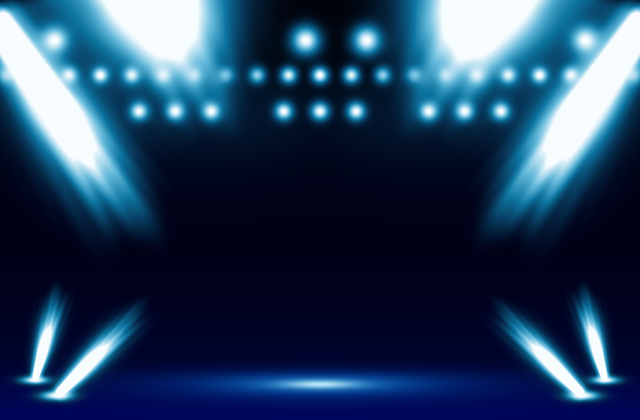
Write a WebGL 1 fragment shader that draws this background.

```glsl
precision highp float;

uniform vec2 u_resolution;

vec2 gradient(vec2 cell) {
  float h = fract(sin(dot(cell, vec2(127.1, 311.7))) * 4375.85);
  return vec2(cos(6.2832 * h), sin(6.2832 * h));
}

float gradientNoise(vec2 p) {
  vec2 i = floor(p);
  vec2 f = fract(p);
  vec2 u = f * f * (3.0 - 2.0 * f);
  vec2 e = vec2(1.0, 0.0);
  float low = mix(dot(gradient(i), f), dot(gradient(i + e.xy), f - e.xy), u.x);
  float high = mix(dot(gradient(i + e.yx), f - e.yx), dot(gradient(i + e.xx), f - e.xx), u.x);
  return mix(low, high, u.y);
}

// Soft elliptical spot
float spot(vec2 p, vec2 center, vec2 radius) {
  vec2 d = (p - center) / radius;
  return exp(-dot(d, d));
}

float screenLight(float a, float b) {
  return 1.0 - (1.0 - min(a, 1.0)) * (1.0 - min(b, 1.0));
}

// Streaked cone of light; widths holds the near and far half widths
float beam(vec2 p, vec2 source, vec2 aim, float reach, vec2 widths, float fadeStart) {
  vec2 dir = normalize(aim);
  vec2 d = p - source;
  float along = dot(d, dir) / reach;
  float width = mix(widths.x, widths.y, clamp(along, 0.0, 1.0));
  float across = (d.x * dir.y - d.y * dir.x) / width;
  float streak = gradientNoise(vec2(across * 2.6 + 7.0, along * 1.6));
  float tail = along + 0.16 * streak + 0.05 * across * across;
  float fade = 1.0 - smoothstep(fadeStart, 1.05, tail);
  float body = 1.3 * exp(-across * across) + 0.17 * exp(-0.22 * across * across);
  return body * fade * (1.0 + 0.22 * streak) * smoothstep(-0.04, 0.05, along);
}

// Evenly spaced bulbs with a slow change in brightness
float bulbRow(vec2 p, float height, float spacing, float radius) {
  float index = floor(p.x / spacing + 0.5);
  float power = 0.82 + 0.2 * cos(6.2832 * index / 7.0);
  return power * spot(p, vec2(index * spacing, height), vec2(radius));
}

// Three groups of three bulbs
float bulbGroups(vec2 p, float height, float spacing, float radius) {
  float index = floor(p.x / spacing + 0.5);
  float gap = step(abs(mod(index, 4.0) - 2.0), 0.5);
  float lit = (1.0 - gap) * step(abs(index), 5.5);
  return lit * spot(p, vec2(index * spacing, height), vec2(radius));
}

vec3 lightColor(vec3 base, float light) {
  vec3 deep = vec3(0.03, 0.23, 0.37);
  vec3 teal = vec3(0.05, 0.46, 0.63);
  vec3 sky = vec3(0.40, 0.73, 0.86);
  vec3 white = vec3(0.97, 0.99, 1.0);
  vec3 color = mix(base, deep, clamp(light / 0.22, 0.0, 1.0));
  color = mix(color, teal, clamp((light - 0.22) / 0.22, 0.0, 1.0));
  color = mix(color, sky, clamp((light - 0.44) / 0.26, 0.0, 1.0));
  return mix(color, white, clamp((light - 0.70) / 0.28, 0.0, 1.0));
}

vec3 backdrop(float y) {
  vec3 color = mix(vec3(0.0, 0.005, 0.09), vec3(0.0, 0.008, 0.04), smoothstep(0.5, 0.95, y));
  color = mix(vec3(0.0, 0.01, 0.17), color, smoothstep(0.08, 0.42, y));
  return mix(vec3(0.0, 0.02, 0.36), color, smoothstep(-0.02, 0.16, y));
}

// Blue pool of light on the floor
vec3 stageFloor(vec2 p, vec3 base) {
  float rim = 1.0 - smoothstep(0.10, 0.135, p.y);
  float pool = spot(p, vec2(0.0, 0.085), vec2(0.43, 0.042)) * mix(0.55, 1.0, rim);
  float center = spot(p, vec2(0.0, 0.085), vec2(0.20, 0.020));
  float core = spot(p, vec2(0.0, 0.085), vec2(0.085, 0.010));
  vec3 color = mix(base, vec3(0.0, 0.20, 0.56), 0.85 * pool);
  color = mix(color, vec3(0.08, 0.55, 0.84), 0.75 * center);
  return mix(color, vec3(0.82, 0.97, 1.0), 0.85 * core);
}

void main() {
  vec2 p = (gl_FragCoord.xy - vec2(0.5 * u_resolution.x, 0.0)) / u_resolution.y;
  vec2 m = vec2(abs(p.x), p.y);

  // Overhead and side beams
  float light = beam(m, vec2(0.454, 1.12), vec2(-0.45, -0.89), 0.48, vec2(0.165, 0.10), 0.30);
  light = screenLight(light, beam(m, vec2(0.782, 0.97), vec2(-0.56, -0.83), 0.64, vec2(0.042, 0.10), 0.43));

  // Floor lamps
  light = screenLight(light, beam(m, vec2(0.679, 0.095), vec2(-0.26, 0.966), 0.23, vec2(0.009, 0.034), 0.25));
  light = screenLight(light, beam(m, vec2(0.627, 0.058), vec2(-0.70, 0.71), 0.30, vec2(0.013, 0.040), 0.25));
  light = screenLight(light, spot(m, vec2(0.679, 0.095), vec2(0.034, 0.010)));
  light = screenLight(light, spot(m, vec2(0.627, 0.058), vec2(0.040, 0.012)));

  // Haze and hanging bulbs
  float haze = 0.09 * spot(m, vec2(0.27, 0.73), vec2(0.30, 0.12));
  light = screenLight(light, haze);
  light = screenLight(light, bulbRow(p, 0.821, 0.0747, 0.019));
  light = screenLight(light, bulbGroups(p, 0.735, 0.0862, 0.021));
  light = screenLight(light, spot(m, vec2(0.632, 0.904), vec2(0.033)));
  light = screenLight(light, spot(p, vec2(-0.034, 0.904), vec2(0.033)));
  light = screenLight(light, spot(p, vec2(0.111, 0.904), vec2(0.033)));

  vec3 color = stageFloor(p, backdrop(p.y));
  gl_FragColor = vec4(lightColor(color, light), 1.0);
}
```
